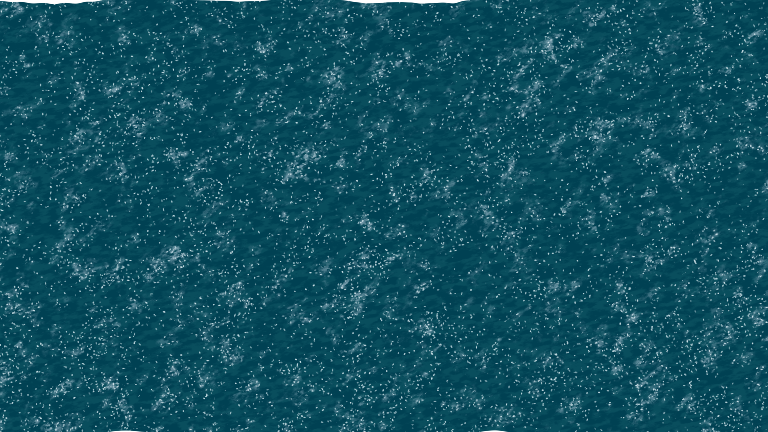
Write a Shadertoy shader that draws this texture.

```glsl
// Dark teal sea seen from above, with glinting specks, wisps of foam and ragged white borders.

const vec3 DEEP_TEAL  = vec3(0.00, 0.255, 0.325);
const vec3 LIGHT_TEAL = vec3(0.035, 0.305, 0.365);
const vec3 FOAM_GREY  = vec3(0.60, 0.71, 0.77);
const vec3 GLINT      = vec3(0.88, 0.94, 0.96);
const float WAVE_ANGLE = 0.62;

vec3 hash3(vec2 p) {
    vec3 q = fract(vec3(p.xyx) * vec3(0.1031, 0.1030, 0.0973));
    q += dot(q, q.yxz + 33.33);
    return fract((q.xxy + q.yzz) * q.zyx);
}

float noise(vec2 p) {
    vec2 cell = floor(p), f = fract(p);
    f = f * f * (3.0 - 2.0 * f);
    float low  = mix(hash3(cell).x, hash3(cell + vec2(1, 0)).x, f.x);
    float high = mix(hash3(cell + vec2(0, 1)).x, hash3(cell + vec2(1, 1)).x, f.x);
    return mix(low, high, f.y);
}

float fbm(vec2 p) {
    float sum = 0.0, weight = 0.533;
    for (int i = 0; i < 4; i++) {
        sum += weight * noise(p);
        p = p * 2.03 + 17.3;
        weight *= 0.5;
    }
    return sum;
}

// Coordinates whose x axis runs along the given angle
vec2 turn(vec2 p, float angle) {
    float c = cos(angle), s = sin(angle);
    return vec2(c * p.x + s * p.y, c * p.y - s * p.x);
}

// One small ellipse per cell, kept with the given probability
float specks(vec2 p, float cellSize, float density, float pixel) {
    vec2 grid = p / cellSize;
    vec2 id = floor(grid);
    vec3 place = hash3(id + 3.7);
    vec3 shape = hash3(id + 91.3);
    vec2 q = (fract(grid) - 0.3 - 0.4 * place.xy) * cellSize;
    q = turn(q, 6.2832 * shape.x);
    vec2 radii = mix(vec2(0.0014, 0.0011), vec2(0.0029, 0.0019), shape.yz);
    float dist = (length(q / radii) - 1.0) * radii.y;
    float cover = 1.0 - smoothstep(-0.5 * pixel, 0.5 * pixel, dist);
    float kept = smoothstep(place.z, place.z + 0.03, density);
    return cover * kept * mix(0.35, 1.0, fract(7.0 * shape.x + shape.y));
}

// Ragged strip whose depth follows noise along an edge
float border(float x, float depth, float threshold, float pixel) {
    float swell = smoothstep(threshold, threshold + 0.3, noise(vec2(x * 7.0, 4.5)));
    float reach = swell * (0.005 + 0.006 * noise(vec2(x * 40.0, 9.5))) - 0.5 * pixel;
    return smoothstep(-0.5 * pixel, 0.5 * pixel, reach - depth);
}

void mainImage(out vec4 fragColor, in vec2 fragCoord) {
    vec2 p = fragCoord / iResolution.y;
    float pixel = 1.0 / iResolution.y;
    vec2 along = turn(p, WAVE_ANGLE);

    // Water with faint, nearly level ripples
    float ripple = fbm(turn(p, 0.2) * vec2(50.0, 120.0));
    vec3 color = mix(DEEP_TEAL, LIGHT_TEAL, smoothstep(0.38, 0.68, ripple));

    // Diagonal wave crests gather the foam and the glints
    float crest = smoothstep(0.36, 0.74, fbm(along * vec2(17.0, 30.0) + 40.0));

    // Small broken patches of soft foam
    float patches = smoothstep(0.54, 0.78, fbm(along * vec2(33.0, 44.0) + 7.0));
    float strands = smoothstep(0.25, 0.72, fbm(turn(p, 0.4) * vec2(110.0, 210.0)));
    float foam = patches * strands * (0.4 + 0.6 * crest);
    color = mix(color, FOAM_GREY, 0.75 * foam);

    // Scattered glints, a little denser towards the bottom
    float density = (0.05 + 0.25 * crest + 0.22 * patches) * (1.14 - 0.28 * p.y);
    float glints = 0.0;
    for (int i = 0; i < 4; i++) {
        float layer = float(i);
        vec2 q = turn(p, 0.35 + 0.8 * layer) + 5.0 + 3.17 * layer;
        glints = max(glints, specks(q, 0.0115, density, pixel));
    }
    color = mix(color, GLINT, 0.9 * glints);

    // White gaps along the top and bottom edges
    float gaps = max(border(p.x + 3.0, 1.0 - p.y, 0.55, pixel),
                     border(p.x + 8.0, p.y, 0.62, pixel));
    fragColor = vec4(mix(color, vec3(1.0), gaps), 1.0);
}
```
